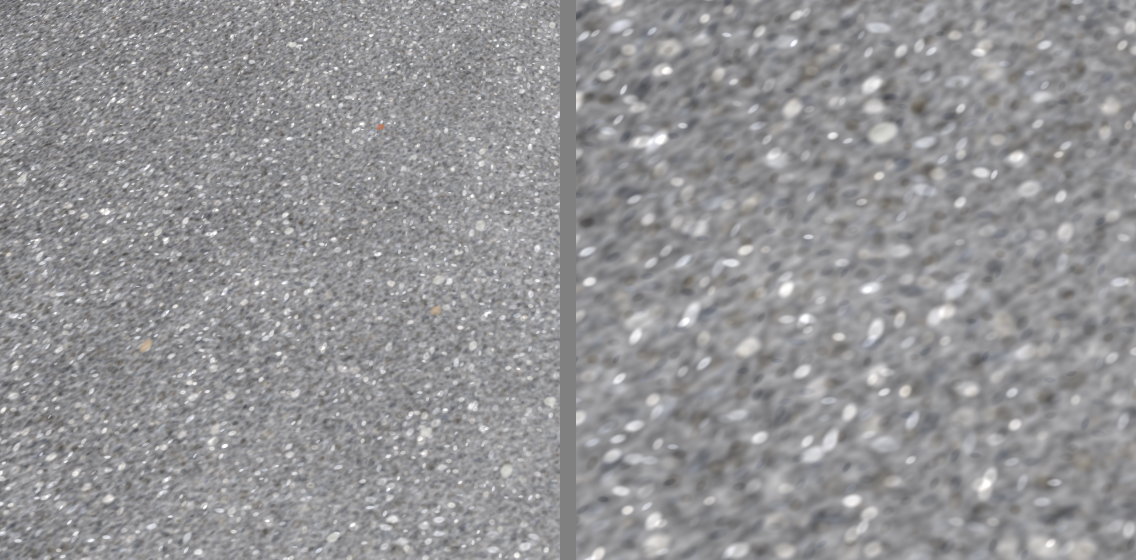
Left: the whole. Right: its middle third, enlarged.
Give the GLSL for this texture, as a Shadertoy shader.

```glsl
// Worn grey asphalt seen at a slant, with small tilted stone chips that shrink into the distance.

vec3 hash3(vec2 p) {
    vec3 h = fract(p.xyx * vec3(0.1031, 0.1030, 0.0973));
    h += dot(h, h.yxz + 33.33);
    return fract((h.xxy + h.yzz) * h.zyx);
}

mat2 rotate(float angle) {
    float c = cos(angle), s = sin(angle);
    return mat2(c, -s, s, c);
}

vec2 gradientAt(vec2 cell) {
    float angle = 6.2832 * hash3(cell + 71.0).x;
    return vec2(cos(angle), sin(angle));
}

float gradientNoise(vec2 p) {
    vec2 i = floor(p), f = fract(p);
    vec2 u = f * f * f * (f * (f * 6.0 - 15.0) + 10.0);
    vec2 e = vec2(0.0, 1.0);
    float low = mix(dot(gradientAt(i), f), dot(gradientAt(i + e.yx), f - e.yx), u.x);
    float high = mix(dot(gradientAt(i + e.xy), f - e.xy), dot(gradientAt(i + 1.0), f - 1.0), u.x);
    return mix(low, high, u.y);
}

// Soft elongated chips, one per cell: mostly slightly dark, a few bright
vec3 chips(vec2 p) {
    vec2 home = floor(p);
    vec3 sum = vec3(0.0);
    for (int y = -1; y <= 1; y++)
    for (int x = -1; x <= 1; x++) {
        vec2 cell = home + vec2(x, y);
        vec3 place = hash3(cell), look = hash3(cell + 137.0);
        vec2 d = rotate(0.5 + 1.3 * (place.z - 0.5)) * (p - cell - 0.15 - 0.7 * place.xy);
        float size = mix(0.3, 0.55, look.y);
        float r = length(d / vec2(size, size * mix(0.45, 0.75, look.z)));
        float tone = 0.36 * look.x * look.x * look.x - 0.075;
        vec3 tint = vec3(0.014, 0.003, -0.018) * (look.z * 2.0 - 0.9);
        sum += (tone + tint) * (1.0 - smoothstep(0.45, 1.15, r));
    }
    return sum;
}

// Sparse larger stones: alpha is coverage, some are tan or orange
vec4 rareStones(vec2 p) {
    vec2 cell = floor(p);
    vec3 place = hash3(cell + 19.0), look = hash3(cell + 311.0);
    vec2 d = rotate(0.3 + 0.6 * place.z) * (p - cell - 0.3 - 0.4 * place.xy);
    float r = length(d / (vec2(0.25, 0.15) * mix(0.75, 1.15, look.y)));
    float cover = (1.0 - smoothstep(0.6, 1.15, r)) * step(look.x, 0.055);
    vec3 stone = mix(vec3(0.84, 0.84, 0.82), vec3(0.74, 0.66, 0.56), step(0.6, look.z));
    stone = mix(stone, vec3(0.76, 0.50, 0.38), step(0.86, look.z));
    return vec4(stone, 0.85 * cover);
}

void mainImage(out vec4 fragColor, in vec2 fragCoord) {
    vec2 uv = fragCoord / iResolution.y;

    // Perspective: grains at the bottom are about twice those at the top
    float nearness = 1.9 - uv.y;
    vec2 ground = vec2((uv.x - 0.5) / nearness, -log(nearness)) + 2.0;
    vec2 slanted = rotate(0.5) * ground;

    // Broad patches and light rising toward the lower right
    float shade = 0.575 + 0.06 * (uv.x - 0.5) + 0.03 * (0.5 - uv.y);
    shade += 0.05 * gradientNoise(slanted * vec2(4.0, 9.0));
    shade += 0.05 * gradientNoise(slanted * vec2(16.0, 26.0));

    // Fine binder grain stretched along the slant
    float contrast = 1.15 - 0.25 * uv.x;
    float grain = 0.16 * gradientNoise(slanted * vec2(100.0, 165.0));
    grain += 0.12 * gradientNoise(slanted * vec2(180.0, 270.0) + 40.0);

    vec3 color = shade + vec3(-0.003, -0.003, 0.008) + contrast * grain;
    color += contrast * (chips(ground * 75.0) + chips(ground * 118.0 + 53.0));

    vec4 stone = rareStones(ground * 28.0);
    color = mix(color, stone.rgb + 0.5 * grain, stone.a);

    fragColor = vec4(clamp(color, 0.0, 1.0), 1.0);
}
```
